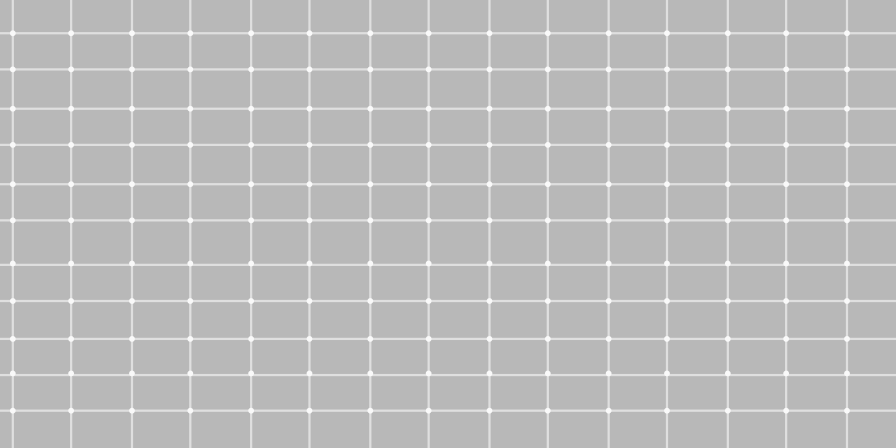
Give the GLSL for this pattern, as a WebGL 1 fragment shader.

```glsl
precision highp float;
uniform vec2 u_resolution;

// Lengths are fractions of the canvas height.
#define GROUND vec3(0.72)
#define LINE vec3(0.875)
#define DOT vec3(0.975)
#define LINE_HALF_WIDTH 0.0025
#define DOT_RADIUS 0.0064
#define FIRST vec2(0.0286, 0.0742)
#define PAIR_PERIOD vec2(0.2660, 0.1685)
#define PAIR_GAP vec2(0.1302, 0.0807)
#define ROWS 11

// Columns come in pairs with slightly uneven gaps.
float columnDistance(float x) {
  float u = mod(x - FIRST.x, PAIR_PERIOD.x);
  return min(min(u, PAIR_PERIOD.x - u), abs(u - PAIR_GAP.x));
}

// Row pairs have the same unevenness, and the fourth and fifth sit lower.
float rowPosition(float row) {
  float pair = floor((row + 0.5) / 2.0);
  float second = row - 2.0 * pair;
  float sag = 0.0115 * step(2.5, pair) - 0.0032 * step(3.5, pair)
            - 0.0083 * step(4.5, pair);
  return FIRST.y + pair * PAIR_PERIOD.y + second * PAIR_GAP.y + sag;
}

// Two rows carry their dots a little above the line.
float dotLift(float row) {
  return 0.0030 * (1.0 - step(0.5, abs(row - 6.0)))
       + 0.0036 * (1.0 - step(0.5, abs(row - 9.0)));
}

float coverage(float signedDistance, float pixel) {
  return clamp(0.5 - signedDistance / pixel, 0.0, 1.0);
}

void main() {
  float pixel = 1.0 / u_resolution.y;
  vec2 p = gl_FragCoord.xy * pixel;
  p.y = 1.0 - p.y;

  // Nearest line and nearest dot
  float dx = columnDistance(p.x);
  float lineDistance = dx;
  float dotDistance = 1.0;
  for (int i = 0; i < ROWS; i++) {
    float row = float(i);
    float dy = p.y - rowPosition(row);
    lineDistance = min(lineDistance, abs(dy));
    dotDistance = min(dotDistance, length(vec2(dx, dy + dotLift(row))));
  }

  // Ground, lines, dots
  vec3 color = mix(GROUND, LINE, coverage(lineDistance - LINE_HALF_WIDTH, pixel));
  color = mix(color, DOT, coverage(dotDistance - DOT_RADIUS, pixel));
  gl_FragColor = vec4(color, 1.0);
}
```
